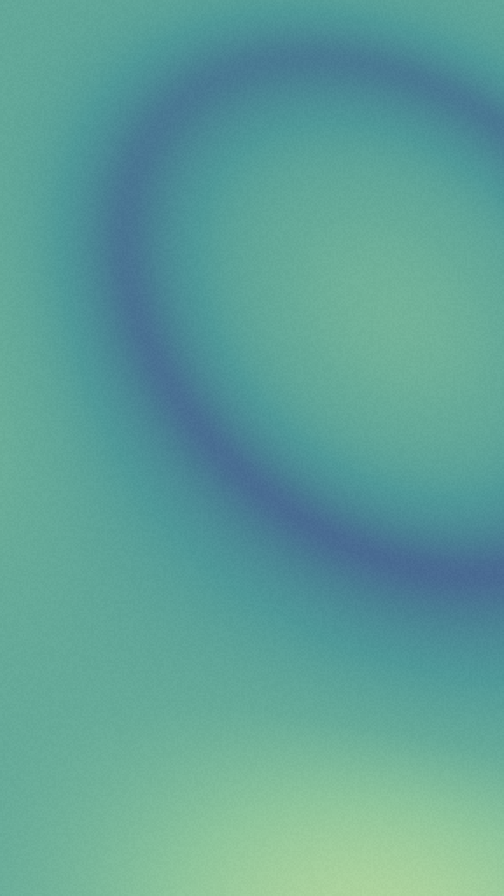
Reproduce this background procedurally as a Shadertoy shader.

```glsl
// Soft blue elliptical ring on a teal field, with a pale green glow below and fine grain.

#define RING_CENTER vec2(0.78, 1.15)
#define RING_RADII  vec2(0.599, 0.432)
#define RING_TILT   -0.722
#define RING_SCALE  0.498
#define RIDGE_ROUND 0.032
#define INNER_FADE  0.116
#define INNER_LEVEL 0.76
#define OUTER_LEVEL 0.66
#define GRAIN_CELLS 288.0
#define GRAIN_GAIN  0.022

const float HEIGHT = 16.0 / 9.0;

float hash(vec2 cell) {
    vec3 q = fract(vec3(cell.xyx) * 0.1031);
    q += dot(q, q.yzx + 33.33);
    return fract((q.x + q.y) * q.z);
}

float glow(vec2 p, vec2 center, vec2 size) {
    vec2 q = (p - center) / size;
    return exp(-dot(q, q));
}

// Approximate signed distance to the tilted ellipse, negative inside.
float ringDistance(vec2 p) {
    float c = cos(RING_TILT), s = sin(RING_TILT);
    vec2 q = p - RING_CENTER;
    q = vec2(c * q.x + s * q.y, c * q.y - s * q.x);
    return (length(q / RING_RADII) - 1.0) * RING_SCALE;
}

// Colour ramp from deep blue through teal to pale green.
vec3 palette(float t) {
    vec3 color = vec3(0.285, 0.42, 0.575);
    color = mix(color, vec3(0.29, 0.51, 0.58), clamp(t / 0.25, 0.0, 1.0));
    color = mix(color, vec3(0.31, 0.60, 0.60), clamp((t - 0.25) / 0.25, 0.0, 1.0));
    color = mix(color, vec3(0.40, 0.67, 0.60), clamp((t - 0.50) / 0.20, 0.0, 1.0));
    color = mix(color, vec3(0.55, 0.77, 0.61), clamp((t - 0.70) / 0.15, 0.0, 1.0));
    return mix(color, vec3(0.70, 0.84, 0.62), clamp((t - 0.85) / 0.15, 0.0, 1.0));
}

void mainImage(out vec4 fragColor, in vec2 fragCoord) {
    // Canvas units: width is 1, height is 16/9.
    vec2 p = fragCoord / iResolution.xy * vec2(1.0, HEIGHT);
    float down = HEIGHT - p.y;

    // Outer brightness: a broad lift at the left and a glow at the bottom.
    float outerLevel = OUTER_LEVEL
        + 0.10 * glow(p, vec2(0.0, 1.04), vec2(0.23, 0.50))
        + 0.35 * glow(p, vec2(0.764, -0.074), vec2(0.58, 0.44));

    // The ring is a rounded valley, deeper and wider toward the bottom.
    float d = ringDistance(p);
    float valley = max(0.20 - 0.173 * down, 0.0);
    float level = d < 0.0 ? INNER_LEVEL : outerLevel;
    float fade = d < 0.0 ? INNER_FADE : 0.06 + 0.07 * down;
    float rise = sqrt(d * d + RIDGE_ROUND * RIDGE_ROUND) - RIDGE_ROUND;
    float tone = mix(level, valley, exp(-rise / fade));

    // Fine monochrome grain.
    float grain = hash(floor(p * GRAIN_CELLS)) - 0.5;
    fragColor = vec4(palette(tone) + grain * GRAIN_GAIN, 1.0);
}
```
